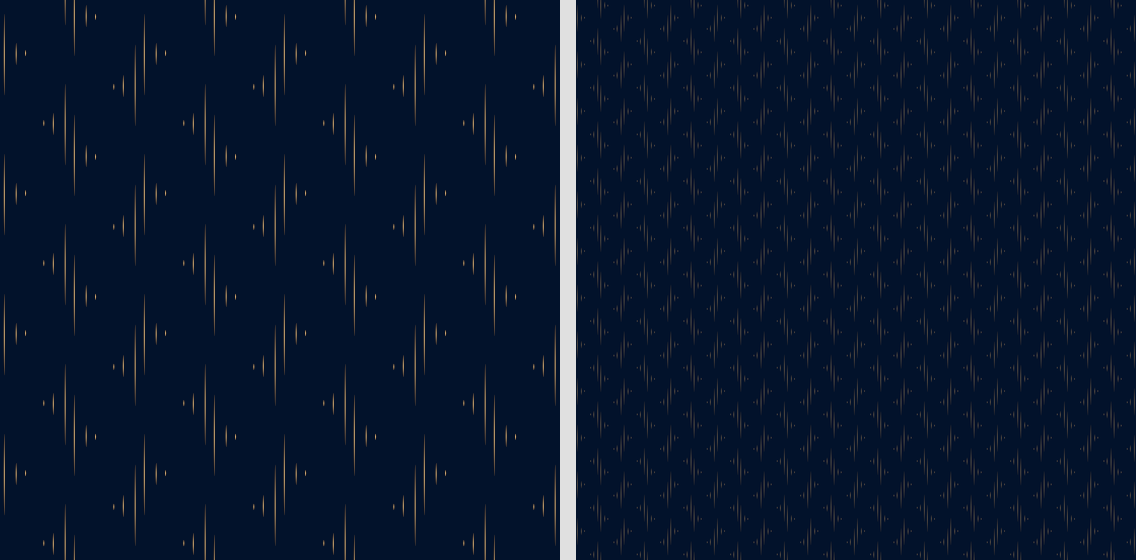
Left, the tile; right, the same tile 3 across and 3 down.
Write a WebGL 2 fragment shader that draws this pattern.

```glsl
#version 300 es
precision highp float;

uniform vec2 u_resolution;
out vec4 fragColor;

const float REPEATS = 4.0;            // tiles across and down
const float HALF_WIDTH = 0.0034;      // stroke half width, in tiles
const float HALO_WIDTH = 0.005;       // dark rim beside each stroke
const float CENTER_X = 0.498;         // motif centre within the tile
const vec3 NAVY = vec3(0.006, 0.07, 0.168);
const vec3 SHADOW = vec3(0.02, 0.045, 0.12);
const vec3 GOLD = vec3(0.92, 0.75, 0.49);
const vec3 BRONZE = vec3(0.56, 0.43, 0.30);

// Per stroke: x offset, y offset, half length
const vec3 STROKES[3] = vec3[3](
    vec3(0.0326, 0.1094, 0.2917),
    vec3(0.1175, 0.1146, 0.0781),
    vec3(0.1849, 0.1198, 0.0234)
);

// Exact share of a pixel covered by a vertical band
float bandCoverage(float x, float halfWidth, float pixel) {
    float right = clamp(x + 0.5 * pixel, -halfWidth, halfWidth);
    float left = clamp(x - 0.5 * pixel, -halfWidth, halfWidth);
    return (right - left) / pixel;
}

// Tapered stroke, bright in the middle and bronze at the tips
vec3 paintStroke(vec3 color, vec2 p, float halfLength, float pixel) {
    float t = min(abs(p.y) / halfLength, 1.0);
    float taper = sqrt(1.0 - t * t);
    float core = bandCoverage(p.x, HALF_WIDTH * taper, pixel);
    float halo = bandCoverage(p.x, (HALF_WIDTH + HALO_WIDTH) * taper, pixel);
    vec3 metal = mix(GOLD, BRONZE, smoothstep(0.0, 1.0, t));
    color = mix(color, SHADOW, halo);
    return mix(color, metal, core);
}

// Three strokes on each side, symmetric under a half turn
vec3 paintMotif(vec3 color, vec2 p, float flip, float pixel) {
    for (int i = 0; i < 3; i++) {
        vec3 stroke = STROKES[i];
        for (float side = -1.0; side < 2.0; side += 2.0) {
            vec2 offset = side * vec2(stroke.x, -flip * stroke.y);
            color = paintStroke(color, p - offset, stroke.z, pixel);
        }
    }
    return color;
}

void main() {
    vec2 tile = gl_FragCoord.xy / u_resolution * REPEATS;
    float pixel = REPEATS / u_resolution.x;
    vec3 color = NAVY;

    // Half-drop pair: the second motif is mirrored vertically
    for (int i = 0; i < 2; i++) {
        float k = float(i);
        vec2 center = vec2(CENTER_X, 0.0) + 0.5 * k;
        vec2 local = fract(tile - center + 0.5) - 0.5;
        color = paintMotif(color, local, 1.0 - 2.0 * k, pixel);
    }

    fragColor = vec4(color, 1.0);
}
```
